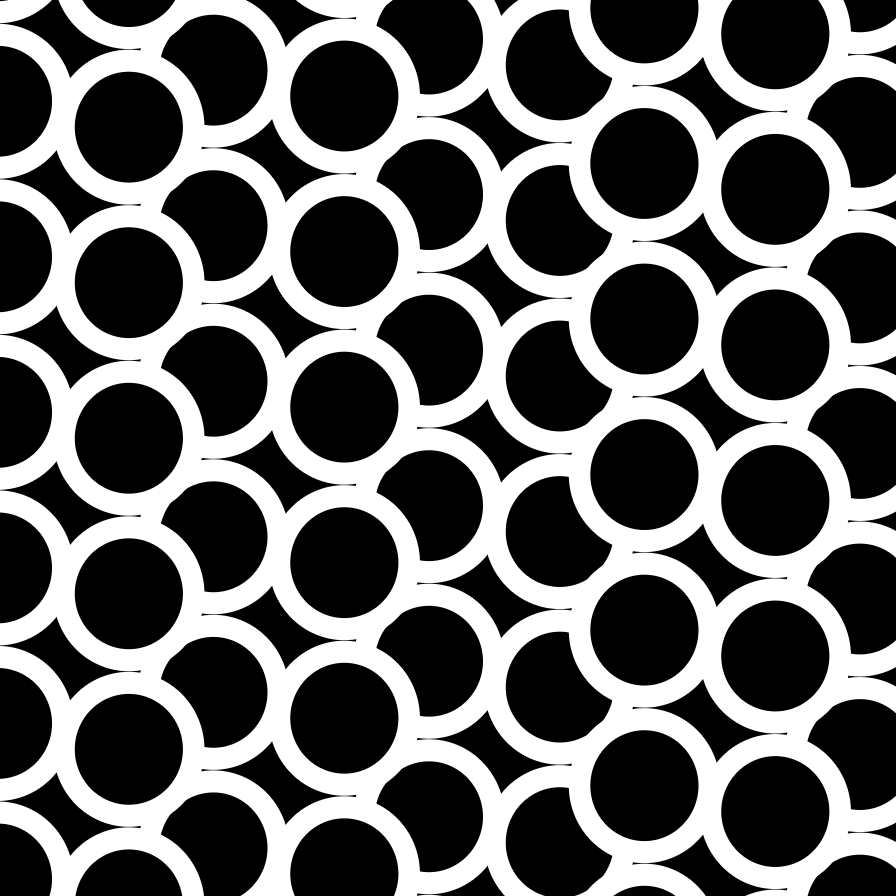
Write a three.js fragment shader that draws this pattern.

```glsl
// Columns of white rings with black centres, stacked edge to edge and joined in
// overlapping pairs. Each pair of columns sits a fifth of a ring higher than the
// last; one pair in five swaps which of its columns lies on top.

varying vec2 vUv;

const vec3 INK = vec3(0.0);
const vec3 PAPER = vec3(1.0);

const float ROW_PITCH = 0.1736;              // height of one repeat
const float PAIR_PITCH = 0.2405;             // width of one pair of columns
const float PAIR_RISE = ROW_PITCH / 5.0;     // climb from pair to pair
const vec2 FIRST_RING = vec2(0.1438, 0.1637);
const vec2 PARTNER = vec2(0.0944, 0.0636);   // second column of a pair
const vec2 RADII = vec2(0.0844, 0.0865);     // outer half width and half height
const float HOLE = 0.715;                    // hole size relative to the ring

// Coverage of a region whose edge lies where the distance is zero.
float coverage(float dist, float pixel) {
  return clamp(0.5 - dist / pixel, 0.0, 1.0);
}

// Opaque ring: a white disc with a black hole, painted over the base.
vec3 paintRing(vec3 base, vec2 p, float pixel) {
  float r = length(p / RADII);
  vec3 disc = mix(PAPER, INK, coverage((r - HOLE) * RADII.y, pixel));
  return mix(base, disc, coverage((r - 1.0) * RADII.y, pixel));
}

// Endless column: paint the rings just below and just above the point.
vec3 paintColumn(vec3 base, vec2 p, float pixel) {
  float y = mod(p.y, ROW_PITCH);
  vec3 color = paintRing(base, vec2(p.x, y), pixel);
  return paintRing(color, vec2(p.x, y - ROW_PITCH), pixel);
}

// Two columns; when swapped, the partner lies on top.
vec3 paintPair(vec3 base, vec2 p, bool swapped, float pixel) {
  vec2 lower = swapped ? vec2(0.0) : PARTNER;
  vec2 upper = PARTNER - lower;
  vec3 color = paintColumn(base, p - lower, pixel);
  return paintColumn(color, p - upper, pixel);
}

void main() {
  float pixel = fwidth(vUv.y);
  vec2 p = vUv - FIRST_RING;
  float nearest = floor(p.x / PAIR_PITCH);
  vec3 color = INK;

  // Only the pair at the point and the one to its right can reach it.
  for (int k = 0; k < 2; k++) {
    float pair = nearest + float(k);
    bool swapped = abs(mod(pair, 5.0) - 2.0) < 0.5;
    vec2 origin = pair * vec2(PAIR_PITCH, PAIR_RISE);
    color = paintPair(color, p - origin, swapped, pixel);
  }

  gl_FragColor = vec4(color, 1.0);
}
```
